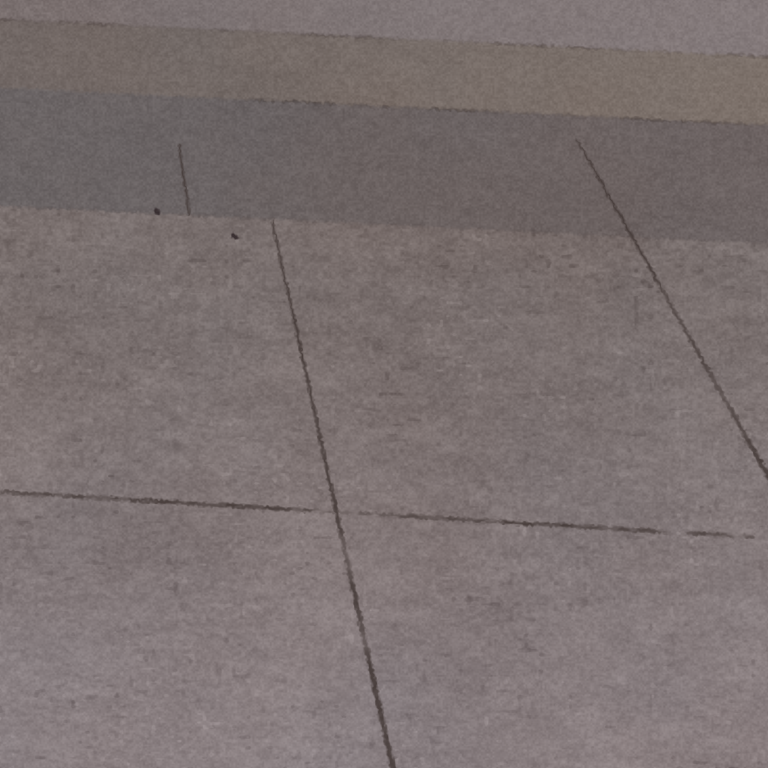
Write a Shadertoy shader that draws this texture.

```glsl
float hash(vec2 p) {
    vec3 q = fract(vec3(p.xyx) * 0.1031);
    q += dot(q, q.yzx + 33.33);
    return fract((q.x + q.y) * q.z);
}

float noise(vec2 p) {
    vec2 i = floor(p), f = fract(p);
    f = f * f * (3.0 - 2.0 * f);
    return mix(mix(hash(i), hash(i + vec2(1, 0)), f.x),
               mix(hash(i + vec2(0, 1)), hash(i + 1.0), f.x), f.y);
}

float fbm(vec2 p) {
    float sum = 0.0, gain = 0.5;
    for (int i = 0; i < 4; i++) {
        sum += gain * noise(p);
        p = p * 2.03 + 17.1;
        gain *= 0.5;
    }
    return sum / 0.9375;
}

// Soft groove from a to b, its half width growing from w.x to w.y
float groove(vec2 p, vec2 a, vec2 b, vec2 w) {
    vec2 d = b - a;
    float t = clamp(dot(p - a, d) / dot(d, d), 0.0, 1.0);
    float halfWidth = mix(w.x, w.y, t);
    float soft = 0.0016 + 0.5 / iResolution.y;
    return 1.0 - smoothstep(halfWidth - soft, halfWidth + soft, length(p - a - d * t));
}

float above(float h, float edge) {
    float soft = 0.0025 + 0.5 / iResolution.y;
    return smoothstep(edge - soft, edge + soft, h);
}

void mainImage(out vec4 fragColor, in vec2 fragCoord) {
    vec2 uv = fragCoord / iResolution.xy;
    vec2 rough = uv + 0.0035 * (vec2(noise(uv * 290.0), noise(uv * 290.0 + 50.0)) - 0.5);
    float h = rough.y + 0.049 * rough.x;

    // Floor, shaded tread, riser and upper step
    vec3 color = mix(vec3(0.528, 0.488, 0.496), vec3(0.465, 0.425, 0.418),
                     smoothstep(0.0, 0.72, uv.y));
    vec3 tread = mix(vec3(0.412, 0.388, 0.390), vec3(0.422, 0.385, 0.382), uv.x);
    vec3 riser = mix(vec3(0.440, 0.402, 0.390), vec3(0.490, 0.445, 0.418), uv.x);
    vec3 upper = mix(vec3(0.475, 0.435, 0.432), vec3(0.520, 0.480, 0.482), uv.x);
    color = mix(color, tread, above(h, 0.732));
    color = mix(color, riser, above(h, 0.886));
    color = mix(color, upper, above(h, 0.975));

    // Cloudy stains and fine grain, coarser towards the viewer
    float nearness = 1.0 - above(h, 0.732);
    color += (fbm(uv * vec2(5.0, 7.0) + 3.0) - 0.5) * mix(0.02, 0.065, nearness);
    color += vec3(0.5, -0.1, -0.5) * (fbm(uv * 4.0 + 31.0) - 0.5) * 0.035;
    color += (fbm(uv * vec2(26.0, 60.0)) - 0.5) * mix(0.02, 0.065, nearness);
    color += (noise(uv * vec2(170.0, 230.0)) - 0.5) * mix(0.03, 0.05, nearness);
    color += (noise(uv * 400.0 + 9.0) - 0.5) * 0.045;

    // Dark pits and pale flecks
    float pits = smoothstep(0.74, 0.95, noise(uv * vec2(105.0, 150.0) + 70.0));
    float flecks = smoothstep(0.76, 0.95, noise(uv * vec2(120.0, 170.0) + 210.0));
    color -= pits * mix(0.02, 0.06, nearness) * noise(uv * 23.0);
    color += flecks * mix(0.015, 0.05, nearness) * noise(uv * 19.0 + 5.0);

    // Worn step edges, dark only in patches
    float grit = noise(uv * 200.0 + 33.0);
    for (int i = 0; i < 3; i++) {
        float edge = i == 0 ? 0.732 : i == 1 ? 0.886 : 0.975;
        float strength = i == 0 ? 0.035 : i == 1 ? 0.08 * smoothstep(0.2, 0.4, uv.x) : 0.08;
        float wear = smoothstep(0.25, 0.7, noise(vec2(uv.x * 24.0, 8.0 * float(i))));
        float line = 1.0 - smoothstep(0.0, 0.0035 + 0.5 / iResolution.y, abs(h - edge));
        color -= line * strength * (0.3 + 0.7 * wear) * smoothstep(0.1, 0.7, grit);
    }

    // Joints running away from the viewer
    float joints = groove(rough, vec2(0.355, 0.711), vec2(0.512, -0.003), vec2(0.0016, 0.0036));
    joints = max(joints, groove(rough, vec2(0.751, 0.818), vec2(1.003, 0.376), vec2(0.0012, 0.0032)));
    joints = max(joints, groove(rough, vec2(0.234, 0.810), vec2(0.246, 0.721), vec2(0.0013, 0.0018)));
    joints *= 0.45 + 0.35 * smoothstep(0.2, 0.7, noise(uv * vec2(5.0, 18.0))) + 0.2 * grit;

    // Broken cross joint, ragged between its dark stretches
    float crossJoint = groove(rough, vec2(-0.01, 0.360), vec2(0.979, 0.301), vec2(0.0026));
    float dark = max(1.0 - smoothstep(0.06, 0.17, abs(uv.x - 0.28)),
                     1.0 - smoothstep(0.03, 0.09, abs(uv.x - 0.70)));
    dark = max(dark, 0.7 * smoothstep(0.45, 0.75, noise(vec2(uv.x * 26.0, 2.0))));
    float ragged = smoothstep(0.25, 0.75, noise(uv * vec2(80.0, 190.0)));
    joints = max(joints, crossJoint * mix(0.45 * ragged, 0.65 + 0.3 * ragged, dark));
    color = mix(color, vec3(0.260, 0.220, 0.210), joints * 0.92);

    // Two small dark chips by the lowest edge
    float chips = groove(rough, vec2(0.202, 0.725), vec2(0.207, 0.724), vec2(0.0025));
    chips = max(chips, groove(rough, vec2(0.304, 0.693), vec2(0.306, 0.692), vec2(0.0035)));
    color = mix(color, vec3(0.20, 0.16, 0.17), chips * 0.9);

    fragColor = vec4(color, 1.0);
}
```
